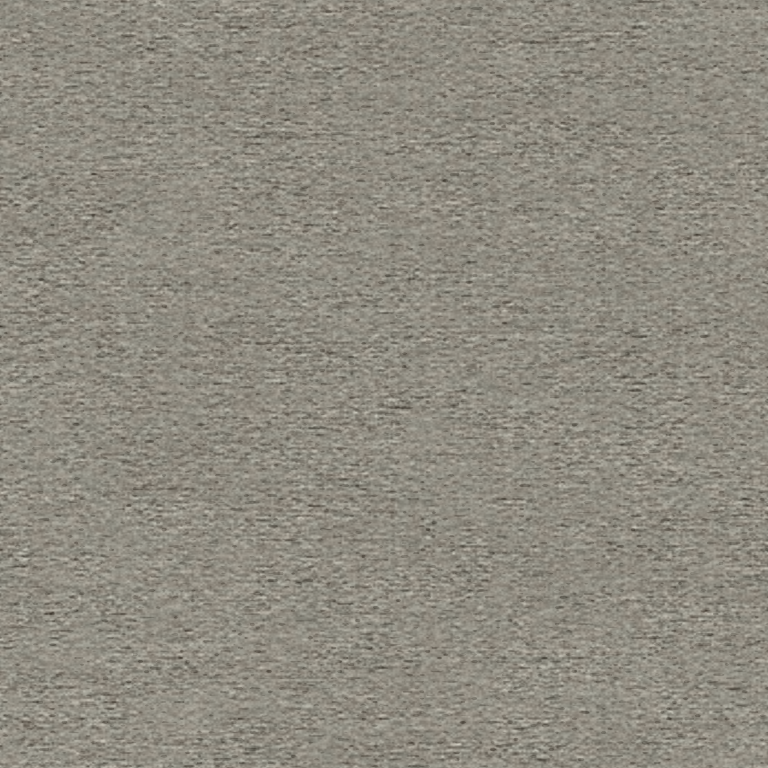
Give the GLSL for this texture, as a Shadertoy shader.

```glsl
// Fine taupe-grey woven cloth with crisp grain, faint ribs and rows of dark pits.

const float TAU = 6.2831853;
const vec3 CLOTH_COLOR = vec3(0.570, 0.555, 0.512);
const vec3 SHADE_TINT = vec3(1.0, 1.02, 1.0);
const vec3 WARM_SHIFT = vec3(0.008, -0.003, -0.004);
const float RIB_COUNT = 151.0;

float hash(vec2 cell, float seed) {
    vec3 p = fract(vec3(cell.xyx + seed * 17.3) * vec3(0.1031, 0.1030, 0.0973));
    p += dot(p, p.yzx + 33.33);
    return fract((p.x + p.y) * p.z);
}

// Smooth value noise from -1 to 1; density is cells per canvas on each axis.
float noise(vec2 uv, vec2 density, float seed) {
    vec2 p = uv * density;
    vec2 cell = floor(p);
    vec2 f = fract(p);
    f = f * f * (3.0 - 2.0 * f);
    float low = mix(hash(cell, seed), hash(cell + vec2(1.0, 0.0), seed), f.x);
    float high = mix(hash(cell + vec2(0.0, 1.0), seed), hash(cell + vec2(1.0, 1.0), seed), f.x);
    return 2.0 * mix(low, high, f.y) - 1.0;
}

// Top-lit bumps: each light edge is paired with a dark one.
float relief(vec2 uv, vec2 density, float seed) {
    vec2 offset = vec2(0.0, 0.5) / density;
    return noise(uv + offset, density, seed) - noise(uv - offset, density, seed);
}

// Where the weave stands out: long weft bands crossed by narrow warp columns.
float weavePatches(vec2 uv) {
    float bands = noise(uv, vec2(9.0, 67.0), 1.0);
    float columns = noise(uv, vec2(59.0, 11.0), 2.0);
    return smoothstep(-0.9, 0.9, bands + 0.8 * columns);
}

// Slightly wavering weft ribs.
float ribs(vec2 uv) {
    float waver = 2.0 * noise(uv, vec2(17.0, 29.0), 3.0) + 1.5 * noise(uv, vec2(97.0, 41.0), 4.0);
    return sin(TAU * RIB_COUNT * uv.y + waver);
}

// Thin weft streaks and fainter warp lines.
float threads(vec2 uv) {
    float weft = 0.019 * noise(uv, vec2(13.0, 257.0), 5.0)
               + 0.008 * noise(uv, vec2(4.0, 71.0), 6.0);
    float warp = 0.017 * noise(uv, vec2(211.0, 17.0), 7.0);
    return weft + warp;
}

// Small yarn bumps under a finer fuzz.
float grain(vec2 uv) {
    return 0.060 * relief(uv, vec2(149.0, 241.0), 8.0)
         + 0.035 * noise(uv, vec2(163.0, 223.0), 9.0)
         + 0.062 * noise(uv, vec2(347.0, 419.0), 10.0);
}

// Short dark gaps in the shadow of the bumps.
float pits(vec2 uv, float patches) {
    float shadow = -relief(uv, vec2(131.0, 227.0), 11.0);
    return smoothstep(0.5, 1.15, shadow + 0.3 * (patches - 0.5));
}

void mainImage(out vec4 fragColor, in vec2 fragCoord) {
    vec2 uv = fragCoord / iResolution.y;
    float patches = weavePatches(uv);

    float shade = grain(uv) * mix(0.8, 1.2, patches) + threads(uv);
    shade += 0.036 * ribs(uv) * patches;
    shade += 0.007 * noise(uv, vec2(4.0, 7.0), 12.0);
    shade -= 0.115 * pits(uv, patches);

    // Slight drift between warm and cool yarn.
    float warmth = noise(uv, vec2(61.0, 113.0), 13.0);
    vec3 color = CLOTH_COLOR + shade * SHADE_TINT + warmth * WARM_SHIFT;

    fragColor = vec4(clamp(color, 0.0, 1.0), 1.0);
}
```
